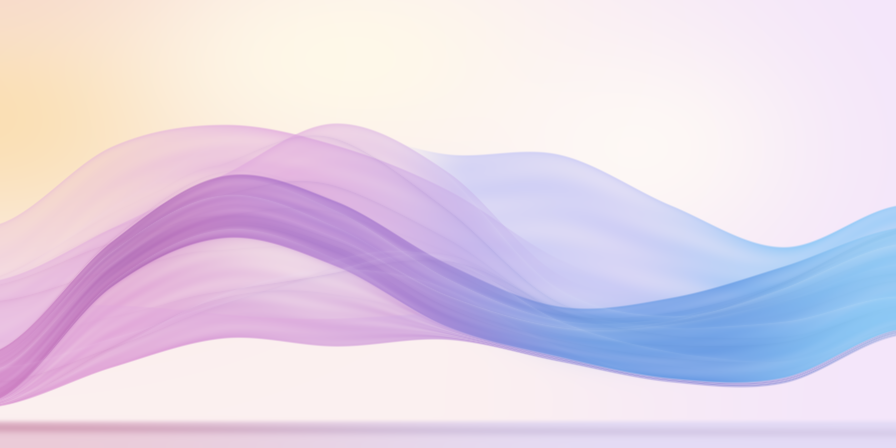
Give the GLSL for this background, as a Shadertoy shader.

```glsl
// Translucent silk ribbons, pink through violet to blue, drifting above a pale floor.

// Smooth curve through nine heights spread evenly from left to right.
float curve(float x, float heights[9]) {
    float s = clamp(x, 0.0, 0.9999) * 8.0;
    int i = int(s);
    float t = fract(s);
    float a = heights[max(i - 1, 0)], b = heights[i];
    float c = heights[i + 1], d = heights[min(i + 2, 8)];
    return b + 0.5 * t * (c - a + t * (2.0 * a - 5.0 * b + 4.0 * c - d
             + t * (3.0 * (b - c) + d - a)));
}

float bump(float x, float center, float width) {
    float d = (x - center) / width;
    return exp(-d * d);
}

// Silk hue along the ribbon.
vec3 silkColor(float x) {
    vec3 c = mix(vec3(0.82, 0.49, 0.77), vec3(0.65, 0.47, 0.81), smoothstep(0.08, 0.42, x));
    c = mix(c, vec3(0.38, 0.59, 0.89), smoothstep(0.42, 0.70, x));
    return mix(c, vec3(0.50, 0.77, 0.95), smoothstep(0.78, 1.0, x));
}

// Sheet between two curves; opacity.x is at its bottom, opacity.y at its top.
vec3 sheet(vec3 base, vec2 p, float top, float bottom, vec3 tint, vec2 opacity, float rim) {
    float h = clamp((p.y - bottom) / max(top - bottom, 0.01), 0.0, 1.0);
    float mask = smoothstep(-0.003, 0.003, top - p.y) * smoothstep(-0.003, 0.003, p.y - bottom);
    float folds = 0.06 * sin(h * 17.0 + p.x * 11.0) + 0.03 * sin(h * 41.0 - p.x * 23.0);
    float edge = exp(-abs(top - p.y) / 0.006) + 0.6 * exp(-abs(p.y - bottom) / 0.005);
    float body = mix(opacity.x, opacity.y, h);
    return mix(base, tint, mask * clamp(body * (1.0 + 2.0 * folds) + rim * edge, 0.0, 1.0));
}

vec3 backdrop(vec2 p) {
    vec3 c = mix(vec3(0.985, 0.94, 0.94), vec3(0.955, 0.90, 0.98), smoothstep(0.45, 1.0, p.x));
    c = mix(c, vec3(0.98, 0.87, 0.69), 0.95 * bump(p.x, -0.02, 0.27) * bump(p.y, 0.74, 0.30));
    c = mix(c, vec3(0.96, 0.82, 0.76), 0.6 * bump(p.x, 0.0, 0.25) * bump(p.y, 1.05, 0.16));
    c = mix(c, vec3(1.0, 0.98, 0.91), 0.85 * bump(p.x, 0.38, 0.20) * bump(p.y, 0.87, 0.20));
    c = mix(c, vec3(1.0, 0.985, 0.96), 0.8 * bump(p.x, 0.72, 0.18) * bump(p.y, 0.67, 0.25));
    // Floor with a soft dark horizon.
    vec3 ground = mix(vec3(0.91, 0.77, 0.83), vec3(0.88, 0.85, 0.96), smoothstep(0.0, 0.75, p.x));
    c = mix(c, ground, 0.85 * smoothstep(0.067, 0.052, p.y));
    vec3 horizon = mix(vec3(0.80, 0.57, 0.67), vec3(0.76, 0.70, 0.83), smoothstep(0.0, 0.6, p.x));
    return mix(c, horizon, 0.65 * bump(p.y, 0.045 - 0.012 * p.x, 0.012) * (1.0 - 0.5 * p.x));
}

void mainImage(out vec4 fragColor, in vec2 fragCoord) {
    vec2 p = fragCoord / iResolution.xy;
    float x = p.x;
    vec3 silk = silkColor(x);
    vec3 color = backdrop(p);

    // Ribbon edges.
    float veil = curve(x, float[9](0.50, 0.672, 0.721, 0.675, 0.575, 0.42, 0.34, 0.39, 0.50));
    float crest = curve(x, float[9](0.375, 0.49, 0.61, 0.724, 0.615, 0.385, 0.34, 0.39, 0.47));
    float blueTop = curve(x, float[9](0.60, 0.65, 0.69, 0.71, 0.655, 0.654, 0.54, 0.448, 0.54));
    float coreTop = curve(x, float[9](0.22, 0.46, 0.607, 0.55, 0.41, 0.315, 0.335, 0.405, 0.49));
    float coreLow = curve(x, float[9](0.11, 0.36, 0.469, 0.406, 0.27, 0.203, 0.155, 0.157, 0.263));
    float hem = curve(x, float[9](0.094, 0.18, 0.245, 0.227, 0.242, 0.193, 0.147, 0.145, 0.25));

    // Pale veils behind the core.
    float blueFade = smoothstep(0.43, 0.53, x);
    vec3 blueVeil = mix(vec3(0.80, 0.80, 0.96), vec3(0.60, 0.80, 0.97), smoothstep(0.68, 0.92, x));
    color = sheet(color, p, blueTop, coreLow, blueVeil, vec2(1.0, 0.72) * blueFade, 0.3 * blueFade);
    float veilFade = 1.0 - smoothstep(0.48, 0.68, x);
    vec3 lilac = mix(vec3(0.88, 0.66, 0.87), vec3(0.76, 0.69, 0.92), smoothstep(0.3, 0.6, x));
    float thin = mix(0.25, 0.50, smoothstep(0.05, 0.28, x));
    color = sheet(color, p, veil, coreLow, lilac, vec2(thin + 0.1, thin) * veilFade, 0.3 * veilFade);
    color = sheet(color, p, crest, coreLow, lilac, vec2(0.60, 0.40) * veilFade, 0.25 * veilFade);

    // Lower pink sheet, clearest under the arch.
    float arch = bump(x, 0.32, 0.12);
    color = sheet(color, p, max(coreLow, hem), hem, mix(silk, vec3(0.90, 0.66, 0.86), 0.6),
                  vec2(0.72, 0.68 - 0.52 * arch), 0.25);
    float ridge = 0.31 + 0.012 * sin(x * 14.0) - 0.03 * x;
    color = sheet(color, p, min(ridge, coreLow), hem, lilac, vec2(0.1, 0.35) * veilFade, 0.1 * veilFade);

    // Dense core, deepest at the left bend.
    vec3 coreTint = mix(silk, vec3(0.58, 0.29, 0.64), 0.75 * bump(x, 0.14, 0.09));
    float dense = 0.72 - 0.25 * smoothstep(0.78, 1.0, x);
    color = sheet(color, p, coreTop, coreLow, coreTint, vec2(dense, dense - 0.12), 0.22);
    float heart = bump(p.y, mix(coreLow, coreTop, 0.55), 0.055) * bump(x, 0.75, 0.17);
    color = mix(color, vec3(0.34, 0.58, 0.89), 0.5 * heart);

    // Fine strands: one family in the core, one crossing all the layers.
    for (int i = 0; i < 22; i++) {
        float n = float(i);
        float t = fract(n * 0.618);
        bool inner = i < 11;
        float wave = sin(x * 6.0 + n * 2.4);
        float strand = inner ? mix(coreLow, coreTop, t + 0.13 * wave)
                             : mix(hem, max(crest, coreTop), t + 0.22 * wave);
        float below = strand - p.y;
        float inside = smoothstep(-0.003, 0.003, p.y - hem)
                     * smoothstep(-0.003, 0.003, max(max(veil, crest), coreTop) - p.y);
        float strength = (inner ? 0.20 : 0.15) * (0.6 + 0.4 * sin(x * 9.0 + n));
        float line = exp(-abs(below) / 0.0035);
        float shade = smoothstep(-0.002, 0.003, below) * exp(-max(below, 0.0) / 0.028);
        vec3 tint = i % 3 == 0 ? mix(silk, vec3(1.0), 0.75) : silk * 0.94;
        color = mix(color, tint, inside * strength * (line + 0.55 * shade));
    }
    fragColor = vec4(clamp(color, 0.0, 1.0), 1.0);
}
```
